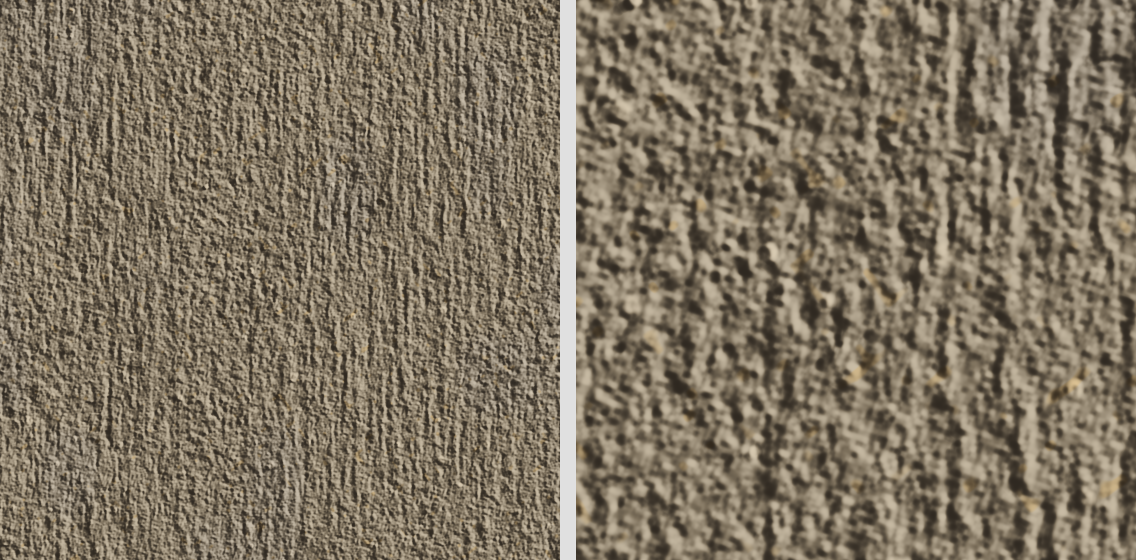
Left, the full canvas; right, a detail of the centre.
A Shadertoy shader for this texture:

```glsl
// Rough brushed concrete: a height field of vertical ridges, lumps, pits, grit
// and a few pebbles, lit from the upper right with short cast shadows.
// The shaded tone is then mapped onto a ramp of warm grey-browns.

#define RIDGE_FREQ vec2(108.0, 13.0)
#define LUMP_FREQ 92.0
#define GRIT_FREQ 290.0
#define PIT_FREQ 50.0
#define PEBBLE_GRID 26.0
#define LIGHT_STEP vec2(0.0032, 0.0022)
#define RELIEF 4.3
#define SHADOW 1.5
#define EXPOSURE 0.13
#define DARK vec3(0.18, 0.155, 0.125)
#define MID vec3(0.49, 0.44, 0.36)
#define LIGHT vec3(0.79, 0.74, 0.65)

float hash(vec2 p) {
    vec3 q = fract(vec3(p.xyx) * 0.1031);
    q += dot(q, q.yzx + 33.33);
    return fract((q.x + q.y) * q.z);
}

// Value noise centred on zero, range -0.5 to 0.5
float noise(vec2 p) {
    vec2 i = floor(p), f = p - i;
    f = f * f * f * (f * (f * 6.0 - 15.0) + 10.0);
    float low = mix(hash(i), hash(i + vec2(1, 0)), f.x);
    float high = mix(hash(i + vec2(0, 1)), hash(i + vec2(1, 1)), f.x);
    return mix(low, high, f.y) - 0.5;
}

vec2 turn(vec2 p, float a) {
    return mat2(cos(a), sin(a), -sin(a), cos(a)) * p + 7.0 * a;
}

// Dome of a sparse pebble, at most one per grid cell
float pebble(vec2 p) {
    vec2 cell = floor(p * PEBBLE_GRID);
    vec2 centre = 0.3 + 0.4 * vec2(hash(cell + 11.0), hash(cell + 47.0));
    float radius = mix(0.10, 0.24, hash(cell + 83.0));
    float present = step(0.88, hash(cell + 131.0));
    float d = length((fract(p * PEBBLE_GRID) - centre) * vec2(1.0, 0.85));
    return present * (1.0 - smoothstep(radius * 0.4, radius, d));
}

float height(vec2 p) {
    // Patches alternate between combed ridges and loose lumps
    float combed = smoothstep(-0.25, 0.25, noise(p * vec2(8.0, 5.0) + 3.0));
    vec2 q = p;
    q.x += 0.0045 * noise(p * vec2(60.0, 52.0) + 19.0);

    float ridges = 0.8 * noise(q * RIDGE_FREQ)
                 + 0.5 * noise(q * RIDGE_FREQ * vec2(1.7, 2.6) + 31.0);
    float lumps = 0.7 * noise(turn(q, 0.6) * LUMP_FREQ)
                + 0.6 * noise(turn(q, 1.1) * LUMP_FREQ * 1.75);
    float grit = 0.36 * noise(turn(p, 0.35) * GRIT_FREQ);

    float worn = smoothstep(0.05, 0.3, noise(turn(p, 0.8) * 10.0));
    float pits = worn * smoothstep(0.08, 0.3, noise(turn(q, 0.2) * PIT_FREQ));

    return ridges * mix(0.4, 0.9, combed) + lumps * mix(1.0, 0.72, combed)
         + grit - 0.4 * pits + 0.4 * pebble(p);
}

vec3 concrete(vec2 p) {
    // Slope towards the light, plus shadow from higher ground along the ray
    float h = height(p);
    float next = height(p + LIGHT_STEP);
    float shade = RELIEF * (h - next) + 0.9 * h;
    float blocked = max(0.0, next - h - 0.12);
    for (int i = 2; i < 4; i++) {
        float s = float(i);
        blocked = max(blocked, height(p + LIGHT_STEP * s) - h - 0.12 * s);
    }
    shade += EXPOSURE - SHADOW * blocked;
    shade += 0.12 * noise(p * 5.0 + 61.0);

    // Soft clip, then a three-stop ramp
    float tone = 0.5 + 0.5 * tanh(0.54 * shade);
    vec3 col = mix(DARK, MID, min(tone * 2.0, 1.0));
    col = mix(col, LIGHT, max(tone * 2.0 - 1.0, 0.0));

    // Rare ochre grains and faint cool stains
    float ochre = smoothstep(0.36, 0.47, noise(turn(p, 0.9) * 95.0));
    float stain = smoothstep(0.05, 0.35, noise(p * vec2(8.0, 6.0) + 23.0));
    col *= mix(vec3(1.0), vec3(1.03, 0.97, 0.84), ochre);
    col *= mix(vec3(1.0), vec3(0.99, 1.0, 1.03), stain);
    return col * (1.0 + 0.08 * pebble(p));
}

void mainImage(out vec4 fragColor, in vec2 fragCoord) {
    // Four samples per pixel smooth the edges
    vec3 col = vec3(0.0);
    for (int i = 0; i < 4; i++) {
        vec2 offset = vec2(i % 2, i / 2) * 0.5 - 0.25;
        col += concrete((fragCoord + offset) / iResolution.y);
    }
    fragColor = vec4(col * 0.25, 1.0);
}
```
